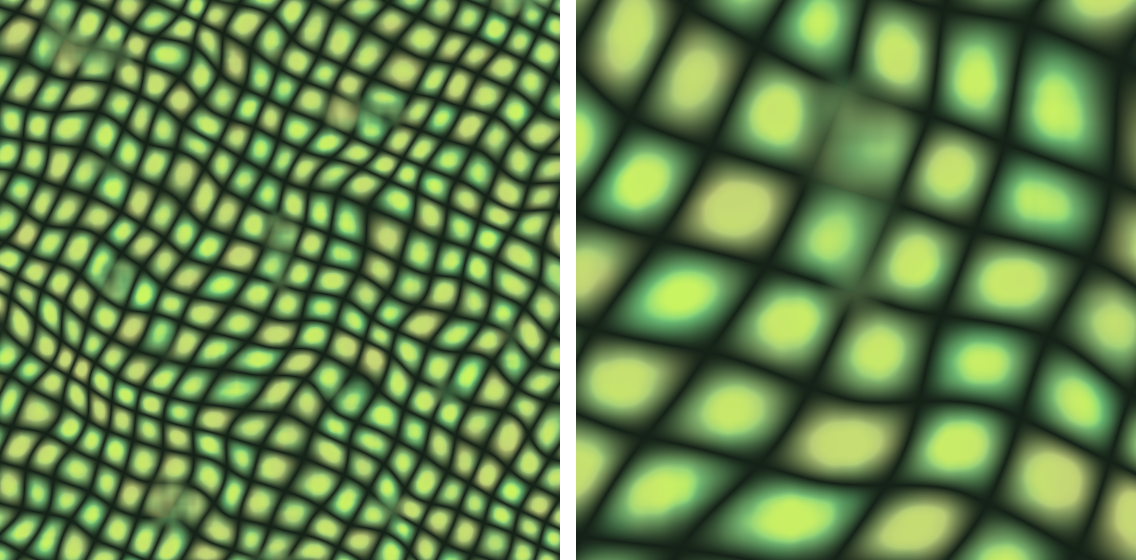
Left, the full canvas; right, a detail of the centre.
Give the GLSL for this pattern, as a WebGL 1 fragment shader.

```glsl
precision highp float;
uniform vec2 u_resolution;

const float PI = 3.14159265;

float hash(vec2 p) {
  return fract(sin(dot(p, vec2(127.1, 311.7))) * 43758.55);
}

float noise(vec2 p) {
  vec2 i = floor(p);
  vec2 f = fract(p);
  f = f * f * (3.0 - 2.0 * f);
  return mix(mix(hash(i), hash(i + vec2(1.0, 0.0)), f.x),
             mix(hash(i + vec2(0.0, 1.0)), hash(i + vec2(1.0, 1.0)), f.x), f.y);
}

vec2 noise2(vec2 p) {
  return vec2(noise(p), noise(p + vec2(37.3, 91.7))) - 0.5;
}

// Tilted lattice: one unit per bead, bent gently and then locally squeezed
vec2 latticeCoords(vec2 p) {
  vec2 q = mat2(15.9, 7.0, -8.2, 15.6) * p;
  vec2 bend = 1.3 * noise2(p * 3.0 + 4.0);
  vec2 squeeze = 0.62 * noise2(q * 0.62 + 11.0);
  return q + bend + squeeze;
}

// Soft rounded bump, zero on the seams between beads
float beadHeight(vec2 q) {
  vec2 s = abs(sin(PI * q));
  return s.x * s.y;
}

vec3 beadColor(float height, float warmth) {
  vec3 seam = vec3(0.08, 0.13, 0.09);
  vec3 body = mix(vec3(0.46, 0.81, 0.50), vec3(0.72, 0.77, 0.46), warmth);
  vec3 core = mix(vec3(0.79, 0.96, 0.38), vec3(0.77, 0.85, 0.46), warmth);
  vec3 color = mix(seam, body, clamp(height / 0.73, 0.0, 1.0));
  return mix(color, core, smoothstep(0.58, 0.98, height));
}

void main() {
  vec2 p = gl_FragCoord.xy / u_resolution.y;
  vec2 q = latticeCoords(p);
  vec2 id = floor(q);

  // Each bead has its own strength and hue
  float height = beadHeight(q) * mix(0.88, 1.12, hash(id + 5.3));
  float warmth = 0.75 * hash(id + 19.1) + 0.5 * noise(p * 40.0) - 0.12;

  // Scattered worn patches where seams smear together
  float wear = smoothstep(0.74, 0.92, noise(p * 10.0 + 23.0));
  float smear = 0.25 + 0.4 * noise(p * vec2(55.0, 28.0));
  height = mix(height, smear, 0.65 * wear);

  // Faint crossed streaks
  float streaks = noise(p * vec2(130.0, 22.0)) + noise(p * vec2(22.0, 130.0)) - 1.0;
  height *= 1.0 + 0.09 * streaks;

  gl_FragColor = vec4(beadColor(height, clamp(warmth, 0.0, 1.0)), 1.0);
}
```
